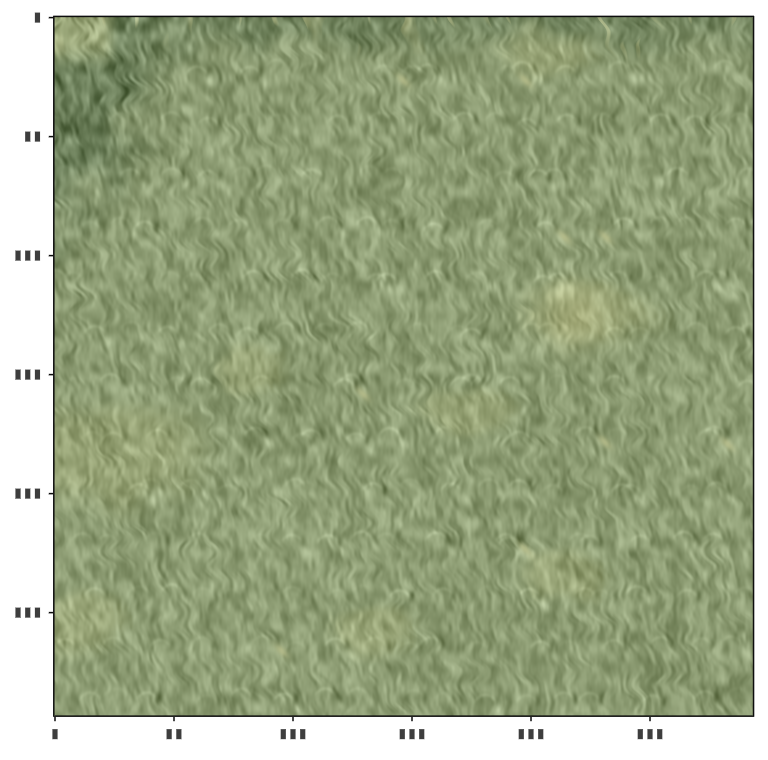
Give the GLSL for this texture, as a Shadertoy shader.

```glsl
// Layout, in canvas heights
const vec2  PLOT_CORNER = vec2(0.0708, 0.9784);   // upper left of the plot
const float PLOT_SIDE   = 0.9207;
const float LINE_HALF   = 0.0010;
const float TICK_HALF   = 0.0033;
const vec2  BLOCK_HALF  = vec2(0.0034, 0.0066);   // plain label blocks
const float BLOCK_STEP  = 0.0128;

// Field, in plot units
const float UNITS     = 294.0;
const float TICK_UNIT = 50.0;
const vec2  TUFT_CELL = vec2(17.0, 22.0);
const float GRAIN     = 0.27;
const float NOTCH     = 0.13;
const float BLADE     = 0.09;
const float FLECK_ODDS = 0.06;

const vec3 PAPER = vec3(1.0);
const vec3 INK   = vec3(0.05);
const vec3 LABEL = vec3(0.24);
const vec3 GRASS = vec3(0.548, 0.608, 0.447);
const vec3 SHADE = vec3(0.37, 0.45, 0.31);
const vec3 HAY   = vec3(0.61, 0.65, 0.46);
const vec3 STRAW = vec3(0.73, 0.75, 0.55);

// Dry patches: centre and radii
const vec4 PATCHES[8] = vec4[8](
    vec4(228, 124, 32, 14), vec4(82, 147, 16, 13), vec4(174, 166, 24, 13),
    vec4(22, 184, 48, 26), vec4(215, 236, 20, 13), vec4(134, 259, 20, 13),
    vec4(10, 256, 24, 14), vec4(208, 14, 22, 13));
const vec4 BRIGHT_PATCH = vec4(219, 126, 16, 11);

float hash(vec2 p) {
    vec3 v = fract(p.xyx * 0.1031);
    v += dot(v, v.yzx + 33.33);
    return fract((v.x + v.y) * v.z);
}

float noise(vec2 p) {
    vec2 i = floor(p), f = fract(p);
    f = f * f * (3.0 - 2.0 * f);
    return mix(mix(hash(i), hash(i + vec2(1, 0)), f.x),
               mix(hash(i + vec2(0, 1)), hash(i + vec2(1, 1)), f.x), f.y);
}

float blob(vec2 p, vec2 radii) {
    p /= radii;
    return exp(-dot(p, p));
}

float box(vec2 p, vec2 halfSize) {
    vec2 d = abs(p) - halfSize;
    return length(max(d, 0.0)) + min(max(d.x, d.y), 0.0);
}

float cover(float d) { return clamp(0.5 - d * iResolution.y, 0.0, 1.0); }

// Rows of tufts: dark notch, pale blades, a bent stalk; x = tone, y = fleck
vec2 tufts(vec2 p) {
    vec2 sum = vec2(0.0), base = round(p / TUFT_CELL);
    for (int j = -1; j <= 1; j++)
    for (int i = -1; i <= 1; i++) {
        vec2 id = base + vec2(i, j);
        float a = hash(id + 17.0), b = hash(id + 71.0), c = hash(id + 133.0);
        vec2 q = p - (id + vec2(a - 0.5, 0.14 * (b - 0.5))) * TUFT_CELL;
        float power = 0.3 + 0.9 * c;
        float lean = 0.9 * (b - 0.6);
        sum.x -= NOTCH * power * blob(vec2(q.x + lean * q.y, q.y), vec2(1.3, 2.8));
        vec2 s = q - vec2(1.0, 4.5);
        sum.x += BLADE * power * blob(vec2(s.x - 0.4 * s.y, s.y), vec2(2.0, 2.6));
        vec2 k = q + vec2(5.0, -2.0);
        float ring = (length(k) - 4.2) / 0.9;
        sum.x += BLADE * 0.7 * power * exp(-ring * ring) * smoothstep(0.0, 3.0, -k.y);
        vec2 f = q - vec2(3.0, 4.0);
        sum.y += step(1.0 - FLECK_ODDS, a) * blob(vec2(f.x + f.y, f.x - f.y), vec2(5.0, 2.2));
    }
    return sum;
}

vec3 field(vec2 p) {
    // Short leaning blades
    vec2 w = p;
    w.x += 5.0 * (noise(p * vec2(0.09, 0.16)) - 0.5) - 0.2 * p.y;
    float grain = 0.6 * noise(w * vec2(0.58, 0.23)) + 0.4 * noise(w * vec2(0.27, 0.15) + 40.0) - 0.5;
    float fine = noise(p * vec2(0.9, 0.35) + 90.0) - 0.5;
    float broad = noise(p * 0.07 + 7.0) - 0.5;

    // Dry patches with ragged rims
    float dry = 0.0;
    vec2 ragged = p + 8.0 * vec2(grain, broad);
    for (int i = 0; i < 8; i++) {
        vec2 r = abs(ragged - PATCHES[i].xy) / PATCHES[i].zw;
        dry = max(dry, 1.0 - smoothstep(0.5, 1.1, length(r)));
    }
    float bright = blob(ragged - BRIGHT_PATCH.xy, BRIGHT_PATCH.zw);

    // Shaded corner and upper rim
    float corner = 1.0 - smoothstep(0.55, 1.15, p.x / 72.0 + p.y / 100.0 + 0.5 * broad);
    float rim = 1.0 - smoothstep(1.0, 17.0, p.y + 14.0 * broad);
    float shade = max(0.75 * corner, 0.6 * rim);
    float cornerHay = (1.0 - smoothstep(20.0, 28.0, p.x)) * (1.0 - smoothstep(10.0, 24.0, p.y));
    float glint = rim * smoothstep(0.78, 0.95, noise(w * vec2(0.32, 0.07) + 11.0));

    vec3 color = mix(GRASS, HAY, 0.6 * dry);
    color = mix(color, SHADE, shade);
    color = mix(color, HAY, 0.75 * cornerHay);
    color = mix(color, STRAW, max(0.75 * bright, 0.6 * glint));
    vec2 tuft = tufts(p) * (1.0 - 0.7 * max(corner, bright));
    color += GRAIN * (1.0 + 0.5 * corner) * grain + 0.05 * fine + 0.03 * broad + tuft.x;
    return mix(color, STRAW, 0.75 * tuft.y);
}

void mainImage(out vec4 fragColor, in vec2 fragCoord) {
    vec2 q = (fragCoord / iResolution.y - PLOT_CORNER) * vec2(1, -1);
    float plot = box(q - 0.5 * PLOT_SIDE, vec2(0.5 * PLOT_SIDE));
    vec3 color = mix(PAPER, field(q / PLOT_SIDE * UNITS), cover(plot));

    // Frame, ticks and label blocks
    float lines = abs(plot) - LINE_HALF, blocks = 1.0;
    for (int i = 0; i < 6; i++) {
        float at = (float(i) * TICK_UNIT + 0.5) / UNITS * PLOT_SIDE;
        lines = min(lines, box(q - vec2(at, PLOT_SIDE + TICK_HALF), vec2(LINE_HALF, TICK_HALF)));
        lines = min(lines, box(q - vec2(-TICK_HALF, at), vec2(TICK_HALF, LINE_HALF)));
        int count = min(i + 1, 3);
        for (int k = 0; k < count; k++) {
            float along = (float(k) - 0.5 * float(count - 1)) * BLOCK_STEP;
            blocks = min(blocks, box(q - vec2(at + along, PLOT_SIDE + 0.0237), BLOCK_HALF));
            blocks = min(blocks, box(q - vec2(-0.0215 - float(k) * BLOCK_STEP, at), BLOCK_HALF));
        }
    }
    color = mix(color, LABEL, cover(blocks));
    color = mix(color, INK, cover(lines));
    fragColor = vec4(clamp(color, 0.0, 1.0), 1.0);
}
```
